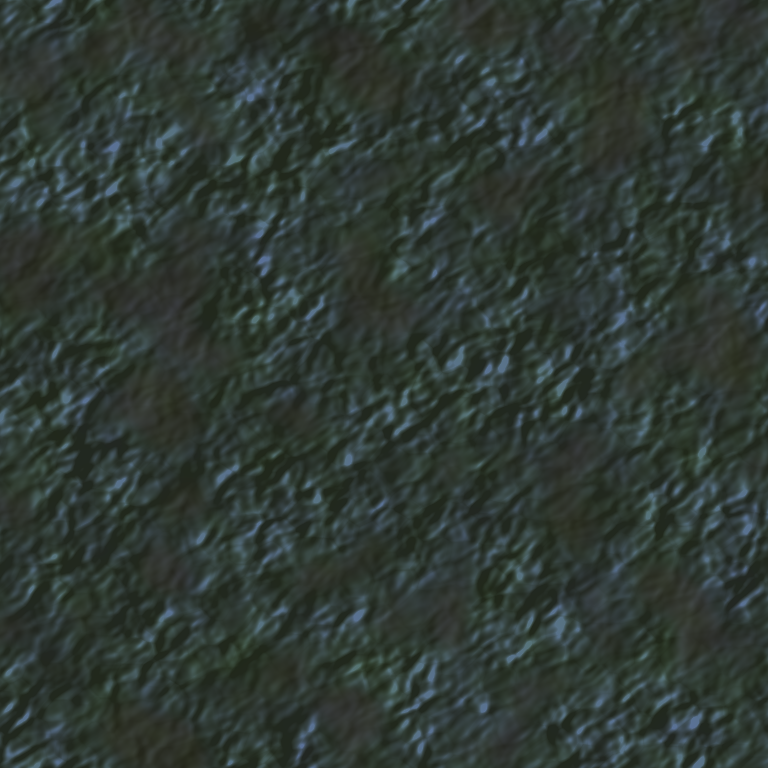
A WebGL 1 fragment shader for this texture:

```glsl
precision highp float;
// Dark, crusty lichen on rough rock, crumbs lit from the right.

uniform vec2 u_resolution;

vec2 hash2(vec2 cell) {
  vec2 k = vec2(dot(cell, vec2(127.1, 311.7)), dot(cell, vec2(269.5, 183.3)));
  return fract(sin(k) * 43758.55);
}

float corner(vec2 cell, vec2 offset) {
  float angle = 6.2832 * hash2(cell).x;
  return dot(vec2(cos(angle), sin(angle)), offset);
}

// Gradient noise, roughly -0.7 to 0.7
float noise(vec2 p) {
  vec2 i = floor(p), f = fract(p);
  vec2 u = f * f * f * (f * (f * 6.0 - 15.0) + 10.0);
  vec2 e = vec2(1.0, 0.0);
  float low = mix(corner(i, f), corner(i + e.xy, f - e.xy), u.x);
  float high = mix(corner(i + e.yx, f - e.yx), corner(i + e.xx, f - e.xx), u.x);
  return mix(low, high, u.y);
}

// Rounded grains with creases between them
float grains(vec2 p) {
  vec2 i = floor(p), f = fract(p);
  float nearest = 4.0;
  for (int y = -1; y <= 1; y++) {
    for (int x = -1; x <= 1; x++) {
      vec2 cell = vec2(float(x), float(y));
      vec2 d = cell + hash2(i + cell) - f;
      nearest = min(nearest, dot(d, d));
    }
  }
  return 1.0 - min(nearest, 1.0);
}

// Crust height: clumps, crumbs and grit, stretched along a rising slant
float crustHeight(vec2 p) {
  vec2 q = vec2(dot(p, vec2(0.77, 0.64)) * 0.8, dot(p, vec2(-0.64, 0.77)) * 1.15);
  q += 0.008 * vec2(noise(q * 23.0), noise(q * 23.0 + 31.0));
  float h = 0.42 * grains(q * 18.0) + 0.26 * grains(q * 45.0 + 5.0);
  h += 0.3 * noise(q * 34.0 + 11.0);
  return h + 0.21 * noise(q * 76.0 + 3.0);
}

void main() {
  vec2 p = gl_FragCoord.xy / min(u_resolution.x, u_resolution.y);

  // Where the crust is thick, and where bare stone shows
  float cover = noise(p * 7.0 + 2.0) + 0.7 * noise(p * 14.0 + 9.0);
  float crust = smoothstep(-0.45, 0.35, cover);
  float bare = 1.0 - smoothstep(-0.55, -0.1, cover);

  // Slope toward the light, plus darker hollows
  float h = crustHeight(p);
  float slope = h - crustHeight(p + 0.007 * vec2(0.94, -0.34));
  float tone = 7.5 * slope + 3.2 * (h - 0.57);
  tone *= mix(0.4, 1.3, crust);
  tone += 0.5 * (crust - 0.5) + 0.7 * noise(p * 4.0 + 20.0);
  tone += 0.7 * noise(p * 12.0 + 70.0);
  tone += 0.12 * tone * abs(tone) - 0.05;
  tone = clamp(tone, -1.7, 3.0);

  // Olive shadows rise through grey green to slate blue
  vec3 color = vec3(0.185, 0.229, 0.204) * exp(tone * vec3(0.21, 0.225, 0.32));

  // Drifts of green and blue, and warm stone in the gaps
  float tint = noise(p * 11.0 + 40.0) + 0.7 * noise(p * 34.0 + 60.0);
  color *= 1.0 + tint * vec3(0.03, -0.02, 0.2);
  color = mix(color, color * vec3(1.1, 0.96, 0.96), bare);

  gl_FragColor = vec4(color, 1.0);
}
```
